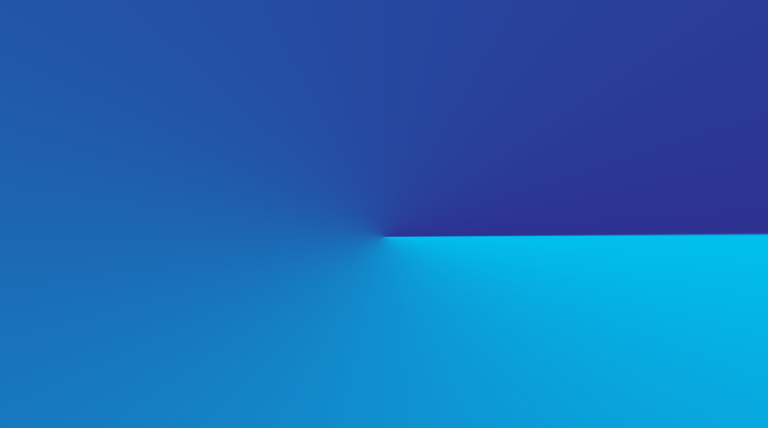
Reproduce this background procedurally as a WebGL 2 fragment shader.

```glsl
#version 300 es
precision highp float;
// A conic sweep from indigo to cyan around a point just below the middle.
// The angle is taken in canvas-normalised space, so the sweep stretches with
// the canvas; its ends meet in a seam that widens softly to the right.

#define CENTER vec2(0.5, 0.447)
#define INDIGO vec3(0.178, 0.193, 0.568)
#define CYAN vec3(0.0, 0.755, 0.935)
#define EASE 0.5         // 0 = linear sweep, 1 = quadratic sweep
#define SEAM_RISE 0.013  // upward slope of the seam
#define SEAM_BLUR 0.006  // growth of the seam half width with distance

uniform vec2 u_resolution;
out vec4 fragColor;

const float TAU = 6.2831853;

// Position along the sweep: 0 just above the seam, 1 just below it.
float sweep(vec2 p, float pixel) {
    float right = max(p.x, 0.0);
    p.y -= SEAM_RISE * right;
    float halfWidth = 0.7 * pixel + SEAM_BLUR * right;
    float above = p.x > 0.0 ? smoothstep(-halfWidth, halfWidth, p.y)
                            : step(0.0, p.y);
    float turn = atan(p.y, p.x) / TAU;
    return clamp(turn + 1.0 - above, 0.0, 1.0);
}

void main() {
    vec2 uv = gl_FragCoord.xy / u_resolution;
    float t = sweep(uv - CENTER, 1.0 / u_resolution.y);

    // Linger in the dark half, then hurry towards cyan.
    float blend = mix(t, t * t, EASE);
    fragColor = vec4(mix(INDIGO, CYAN, blend), 1.0);
}
```
